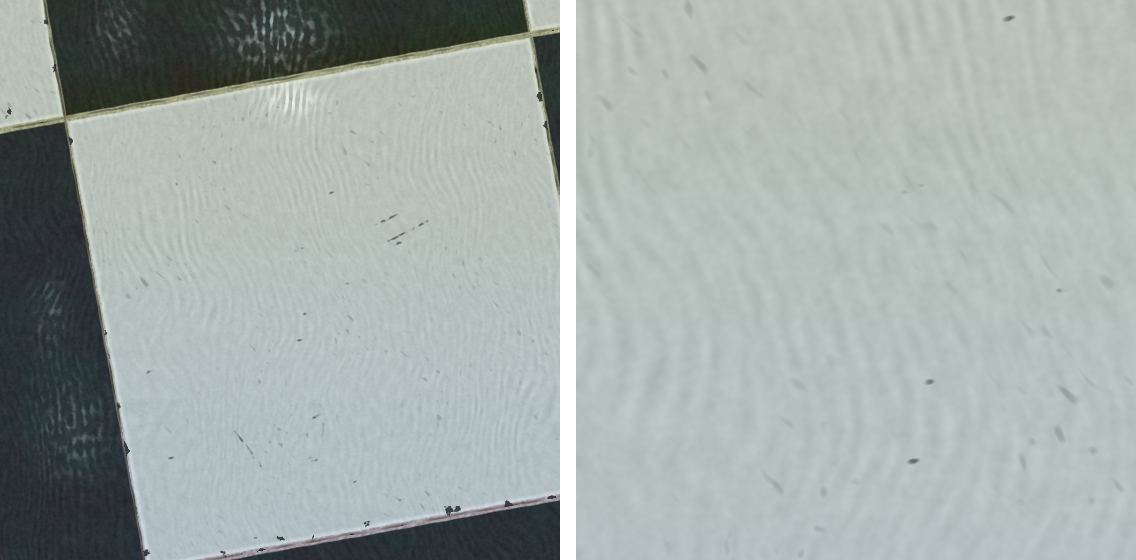
Left, the full canvas; right, a detail of the centre.
Reproduce this texture procedurally as a WebGL 1 fragment shader.

```glsl
precision highp float;
uniform vec2 u_resolution;

const vec2 CORNER = vec2(0.117, 0.788);     // where four tiles meet
const vec2 TILE_SIZE = vec2(0.844, 0.822);
const float TILT = 0.179;
const vec2 JOINT_HALF = vec2(0.0032, 0.0055);
const float RIPPLE_FREQ = 66.0;
const float RIPPLE_WARP = 6.0;
const float SCRATCH_COUNT = 16.0;

const vec3 LIGHT_TOP = vec3(0.725, 0.755, 0.715);
const vec3 LIGHT_BOTTOM = vec3(0.695, 0.750, 0.770);
const vec3 DARK_TOP = vec3(0.165, 0.195, 0.180);
const vec3 DARK_BOTTOM = vec3(0.160, 0.190, 0.210);
const vec3 DARK_OLIVE = vec3(0.160, 0.180, 0.115);
const vec3 GROUT_OLIVE = vec3(0.63, 0.64, 0.51);
const vec3 GROUT_MAUVE = vec3(0.64, 0.60, 0.64);
const vec3 SEAM = vec3(0.27, 0.27, 0.21);
const vec3 CHIP = vec3(0.17, 0.19, 0.20);
const vec3 SHEEN = vec3(0.42, 0.47, 0.48);
const vec3 MOTTLE_TINT = vec3(-0.2, 0.5, 0.2);

vec2 hash2(vec2 p) {
  vec3 h = fract(p.xyx * vec3(0.1031, 0.1030, 0.0973));
  h += dot(h, h.yzx + 33.33);
  return fract((h.xx + h.yz) * h.zy);
}

float corner(vec2 i, vec2 f, vec2 o) {
  return dot(normalize(hash2(i + o) - 0.5 + 1e-4), f - o);
}

float gradientNoise(vec2 p) {
  p += 40.0;
  vec2 i = floor(p), f = fract(p);
  vec2 u = f * f * f * (f * (f * 6.0 - 15.0) + 10.0);
  return mix(mix(corner(i, f, vec2(0, 0)), corner(i, f, vec2(1, 0)), u.x),
             mix(corner(i, f, vec2(0, 1)), corner(i, f, vec2(1, 1)), u.x), u.y);
}

// Coordinate that counts embossed lines swirling like wood grain
float ripplePhase(vec2 p) {
  float warp = gradientNoise(p * 3.5) + 0.35 * gradientNoise(p * 8.0 + 5.0);
  return p.x * RIPPLE_FREQ + p.y * 7.0 + RIPPLE_WARP * warp;
}

float glow(vec2 p, vec2 centre, vec2 radius) {
  vec2 d = (p - centre) / radius;
  return exp(-dot(d, d));
}

// Short broken scuffs, scattered over the whole floor
float scratches(vec2 p, float blur) {
  float mask = 0.0;
  for (float i = 0.0; i < SCRATCH_COUNT; i++) {
    vec2 a = hash2(vec2(i, 7.3)), b = hash2(vec2(i, 21.9));
    float angle = b.x < 0.7 ? 0.1 + 0.4 * b.y : -1.3 + 0.4 * b.y;
    vec2 dir = vec2(cos(angle), sin(angle));
    vec2 d = p - mix(vec2(0.18, 0.1), vec2(0.75, 0.7), a);
    float along = clamp(dot(d, dir), -0.04, 0.04) * (0.4 + 0.6 * b.y);
    float dist = length(d - dir * along);
    mask = max(mask, 1.0 - smoothstep(0.0006, 0.0016 + blur, dist));
  }
  return mask * smoothstep(-0.25, 0.3, gradientNoise(p * 95.0));
}

void main() {
  vec2 p = gl_FragCoord.xy / u_resolution;
  float blur = 1.0 / min(u_resolution.x, u_resolution.y);

  // Tilted checkerboard
  float c = cos(TILT), s = sin(TILT);
  vec2 d = p - CORNER;
  vec2 q = vec2(c * d.x + s * d.y, c * d.y - s * d.x);
  q += 0.0015 * vec2(gradientNoise(p * 32.0), gradientNoise(p * 32.0 + 9.0));
  vec2 grid = q / TILE_SIZE;
  vec2 cell = floor(grid);
  float isLight = mod(cell.x + cell.y, 2.0);
  vec2 offset = (fract(grid + 0.5) - 0.5) * TILE_SIZE;
  vec2 gap = abs(offset);

  // Relief: patchy continuous lines, broken ticks and fine mottling
  float phase = ripplePhase(p);
  float patches = smoothstep(-0.1, 0.45, gradientNoise(p * 5.0 + 3.0));
  float ticks = gradientNoise(vec2(phase * 1.8, p.y * 42.0));
  float wave = sin(6.2832 * phase) * (0.5 + gradientNoise(p * vec2(45.0, 24.0)));
  float grain = gradientNoise(p * 150.0) + 0.6 * gradientNoise(p * 70.0)
              + 0.7 * gradientNoise(p * 235.0 + 4.0);
  float cloud = gradientNoise(p * 4.0 + 12.0);

  // Light tiles: relief, flecks, scuffs and a pale rim
  vec3 light = mix(LIGHT_BOTTOM, LIGHT_TOP, smoothstep(0.0, 0.95, p.y));
  light += 0.010 * cloud + 0.020 * grain + 0.038 * ticks;
  light += wave * mix(0.006, 0.040, patches);
  light += 0.17 * glow(p, vec2(0.52, 0.82), vec2(0.05, 0.03)) * smoothstep(-0.4, 0.5, ticks + wave);
  float rim = min(gap.x - JOINT_HALF.x, gap.y - JOINT_HALF.y);
  light += 0.08 * (1.0 - smoothstep(0.002, 0.010, rim));
  float fleck = smoothstep(0.32, 0.60, gradientNoise(vec2(phase * 1.2, p.y * 75.0 + p.x * 40.0)));
  light -= 0.13 * fleck * smoothstep(-0.2, 0.4, gradientNoise(p * 7.0 + 8.0));
  light = mix(light, CHIP + 0.10, 0.75 * scratches(p, blur));

  // Dark tiles: tinted blotches and glossy relief that catches the light
  vec3 dark = mix(DARK_BOTTOM, DARK_TOP, smoothstep(0.35, 1.0, p.y));
  float oliveZone = step(0.0, cell.y) * (1.0 - smoothstep(0.01, 0.09, gap.y));
  dark = mix(dark, DARK_OLIVE, 0.8 * oliveZone);
  dark += MOTTLE_TINT * 0.05 * (cloud + gradientNoise(p * 14.0));
  dark += 0.024 * grain + 0.012 * wave + 0.030 * ticks;
  float gloss = glow(p, vec2(0.49, 0.94), vec2(0.08, 0.06))
              + 0.45 * glow(p, vec2(0.21, 0.95), vec2(0.04, 0.06))
              + 0.35 * glow(p, vec2(0.09, 0.44), vec2(0.03, 0.07))
              + 0.45 * glow(p, vec2(0.13, 0.23), vec2(0.06, 0.08));
  float dashes = gradientNoise(vec2(phase * 1.3, p.y * 62.0 + 4.0));
  float sparkle = smoothstep(-0.1, 0.7, 0.4 * wave + dashes + 0.15 * grain);
  dark += SHEEN * gloss * (0.12 + 1.0 * sparkle);

  vec3 color = mix(dark, light, isLight);

  // Grout with a broken dark seam
  vec2 joint = 1.0 - smoothstep(JOINT_HALF - blur, JOINT_HALF + blur, gap);
  vec3 grout = mix(GROUT_MAUVE, GROUT_OLIVE, smoothstep(0.15, 0.75, p.y));
  grout += 0.13 * grain;
  color = mix(color, grout, max(joint.x * 0.75, joint.y));
  vec2 seamShift = vec2(-0.0012, 0.0012) + 0.002 * gradientNoise(p * 22.0);
  vec2 seam = 1.0 - smoothstep(vec2(0.0004), vec2(0.0014 + blur), abs(offset - seamShift));
  float worn = smoothstep(-0.35, 0.3, gradientNoise(p * 24.0 + 2.0) + 0.2 * grain);
  color = mix(color, SEAM, max(seam.x * 0.85, seam.y * 0.6) * worn);

  // Chipped edges, mostly along the lower side of light tiles
  float edge = min(offset.y > 0.0 ? gap.y : 1.0, gap.x * 2.5);
  float chip = smoothstep(0.20, 0.30, gradientNoise(p * 38.0 + 6.0) + 0.16 * grain - edge * 11.0);
  color = mix(color, CHIP, 0.9 * chip * isLight);

  gl_FragColor = vec4(clamp(color, 0.0, 1.0), 1.0);
}
```
